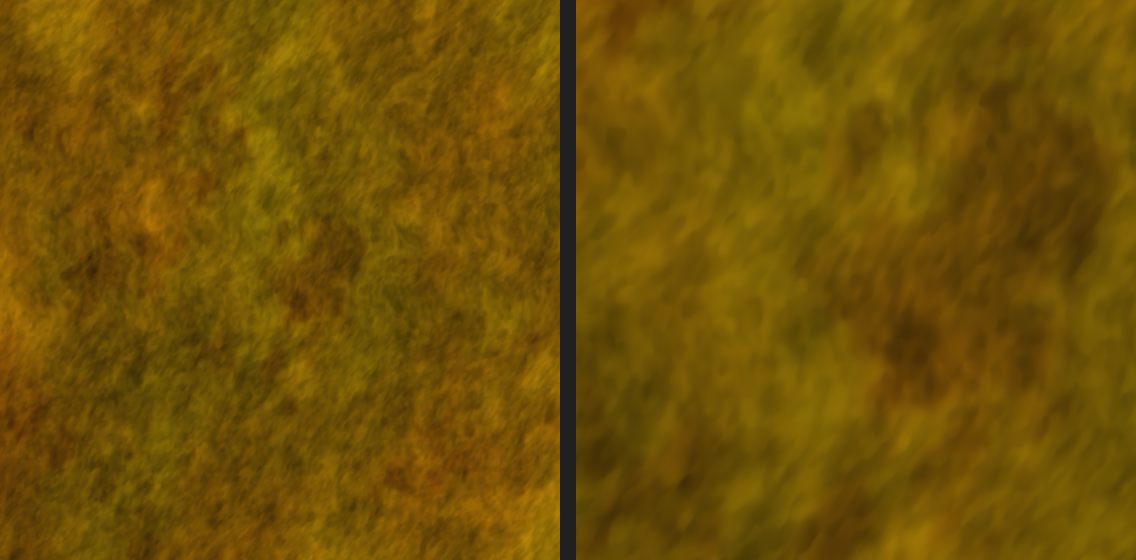
Left: the whole. Right: its middle third, enlarged.
A WebGL 2 fragment shader for this texture:

```glsl
#version 300 es
precision highp float;
// Weathered ochre surface: olive and rust stains under slanted, mottled grain.
// Soft cellular noise is layered in octaves that are stretched upwards and lean
// further at finer scales; separate layers steer tone, hue, stains and grain.

uniform vec2 u_resolution;
out vec4 fragColor;

// Three random values per cell, from 0 to 1.
vec3 hash3(vec2 cell, float seed) {
    vec3 p = fract(vec3(cell.xyx + seed) * vec3(0.1031, 0.1030, 0.0973));
    p += dot(p, p.yxz + 33.33);
    return fract((p.xxy + p.yzz) * p.zyx);
}

// Cellular noise whose cell values melt into each other, centred on 0.
float softCells(vec2 p, float seed) {
    vec2 cell = floor(p);
    vec2 local = p - cell;
    float total = 0.0;
    float weights = 0.0;
    for (int y = -1; y <= 1; y++) {
        for (int x = -1; x <= 1; x++) {
            vec2 offset = vec2(x, y);
            vec3 rnd = hash3(cell + offset, seed);
            vec2 toSeed = offset + 0.1 + 0.8 * rnd.xy - local;
            float reach = max(1.0 - dot(toSeed, toSeed) / 2.1, 0.0);
            float cubed = reach * reach * reach;
            float weight = cubed * cubed + 0.0001;
            total += weight * (rnd.z - 0.5);
            weights += weight;
        }
    }
    return total / weights;
}

// Octaves of soft cells, normalised so the spread stays that of one layer.
float layeredCells(vec2 p, float frequency, int octaves, float gain, float lean, float seed) {
    float sum = 0.0;
    float power = 0.0;
    float amplitude = 1.0;
    for (int i = 0; i < octaves; i++) {
        vec2 q = vec2(p.x - lean * p.y, p.y * 0.68) * frequency;
        sum += amplitude * softCells(q + 7.3 * float(i), seed + 13.0 * float(i));
        power += amplitude * amplitude;
        amplitude *= gain;
        frequency *= 2.03;
        lean += 0.06;
    }
    return sum * inversesqrt(power);
}

// Gentle sideways and upward bending by layered sines.
vec2 bend(vec2 p) {
    vec2 wide = sin(p.yx * vec2(9.0, 11.0) + vec2(1.3, 4.1));
    vec2 fine = sin(p.yx * vec2(31.0, 27.0) + 2.0 * wide);
    return p + 0.012 * wide + 0.005 * fine;
}

// Ochre pigment: hue runs from rust (negative) to olive (positive).
vec3 ochre(float tone, float hue) {
    float greenRatio = clamp(0.69 + hue, 0.48, 0.9);
    float red = 0.462 * (1.0 - 0.55 * hue) * tone;
    return vec3(red, red * greenRatio, 0.014 + 0.006 * tone);
}

void main() {
    vec2 uv = gl_FragCoord.xy / u_resolution;
    vec2 p = bend(gl_FragCoord.xy / u_resolution.y);

    // Broad mottling, stains and tint
    float mottle = layeredCells(p, 5.0, 5, 0.72, 0.0, 11.0);
    float stain = layeredCells(p, 4.5, 5, 0.75, 0.0, 157.0);
    float tint = layeredCells(p, 2.6, 6, 0.64, 0.0, 301.0);

    // Fine slanted grain with scattered dark flecks
    float grain = layeredCells(p, 42.0, 3, 0.9, 0.25, 419.0);
    float fleck = smoothstep(0.12, 0.4, layeredCells(p, 30.0, 2, 0.8, 0.1, 523.0));

    // Sparse dark rust stains and warm bright patches
    float rust = smoothstep(0.14, 0.46, stain);
    float glint = smoothstep(0.1, 0.42, mottle - 0.3 * stain);

    float tone = 1.015 + 0.38 * mottle + 0.38 * grain;
    tone += 0.13 * glint - 0.2 * rust - 0.1 * fleck;
    float hue = 0.25 * tint + 0.06 * (uv.x - 0.5) - 0.09 * rust + 0.015 * glint;
    fragColor = vec4(ochre(tone, hue), 1.0);
}
```
